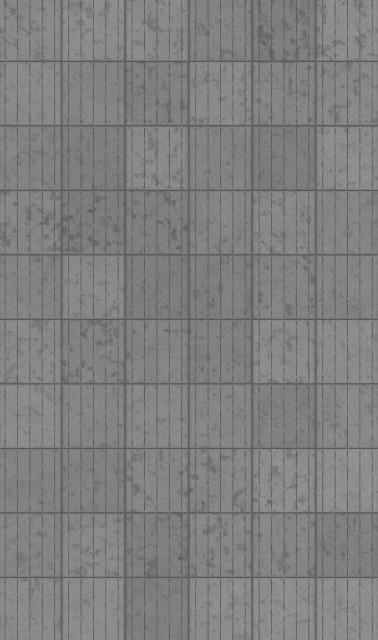
Reproduce this texture procedurally as a WebGL 1 fragment shader.

```glsl
precision highp float;
uniform vec2 u_resolution;

float hash(vec2 p) {
  return fract(sin(dot(p, vec2(127.1, 311.7))) * 43758.5453);
}

float noise(vec2 p) {
  vec2 i = floor(p), f = fract(p);
  f = f * f * (3.0 - 2.0 * f);
  return mix(mix(hash(i), hash(i + vec2(1.0, 0.0)), f.x),
             mix(hash(i + vec2(0.0, 1.0)), hash(i + 1.0), f.x), f.y);
}

float fbm(vec2 p) {
  float sum = 0.0, amp = 0.5;
  for (int i = 0; i < 4; i++) {
    sum += amp * noise(p);
    p = mat2(1.6, 1.2, -1.2, 1.6) * p + 17.3;
    amp *= 0.5;
  }
  return sum;
}

// Antialiased coverage of a line at distance d
float line(float d, float halfWidth, float pixel) {
  return clamp((halfWidth - d) / pixel + 0.5, 0.0, 1.0);
}

void main() {
  vec2 grid = gl_FragCoord.xy / u_resolution * vec2(5.95, 9.92) + 0.03;
  vec2 pixel = vec2(5.95, 9.92) / u_resolution;
  vec2 tile = floor(grid), cell = fract(grid);
  vec2 edge = min(cell, 1.0 - cell);
  vec2 stone = grid + 23.0 * vec2(hash(tile + 3.1), hash(tile + 8.7));

  // Slab tone, cloudiness and grain
  float shade = 0.526 + 0.07 * (hash(tile + 1.7) - 0.5);
  shade += 0.045 * (fbm(stone * 3.5) - 0.47);
  shade += 0.035 * (noise(grid * 48.0) - 0.5) + 0.025 * (hash(floor(grid * 75.0)) - 0.5);

  // Small soft stains, heavier on some slabs
  float wear = hash(tile + 5.3);
  float stain = smoothstep(0.54, 0.8, fbm(stone * 10.0) + 0.06 * wear);
  float speck = smoothstep(0.64, 0.82, fbm(stone * 17.0 + 40.0));
  shade -= (0.04 + 0.06 * wear) * stain + 0.08 * speck;

  // Five uneven grooves per slab, stopping just short of the joints
  float lane = (cell.x - 0.5) / 0.195;
  float nearest = clamp(floor(lane + 0.5), -2.0, 2.0);
  float grooveDist = abs(lane - nearest) * 0.195;
  float grooveId = tile.x * 5.0 + nearest;
  float broken = smoothstep(0.2, 0.6, noise(vec2(grooveId * 7.3, grid.y * 19.0)));
  float ends = 1.0 - smoothstep(0.05, 0.2, edge.y);
  float groove = line(grooveDist, 0.007, pixel.x) * smoothstep(0.02, 0.04, edge.y);
  shade = mix(shade, 0.34, groove * min(mix(0.4, 0.9, broken) + 0.15 * ends, 1.0));

  // Joints between slabs: a crisp core with a faint soft border
  vec2 soft = edge / vec2(0.03, 0.022);
  float upright = max(line(edge.x, 0.014, pixel.x), 0.45 * exp(-soft.x * soft.x));
  float level = max(line(edge.y, 0.011, pixel.y), 0.35 * exp(-soft.y * soft.y));
  float wobble = 0.8 + 0.2 * noise(grid * 20.0);
  shade = mix(shade, 0.335, max(0.9 * upright, level) * wobble);

  gl_FragColor = vec4(vec3(shade), 1.0);
}
```
